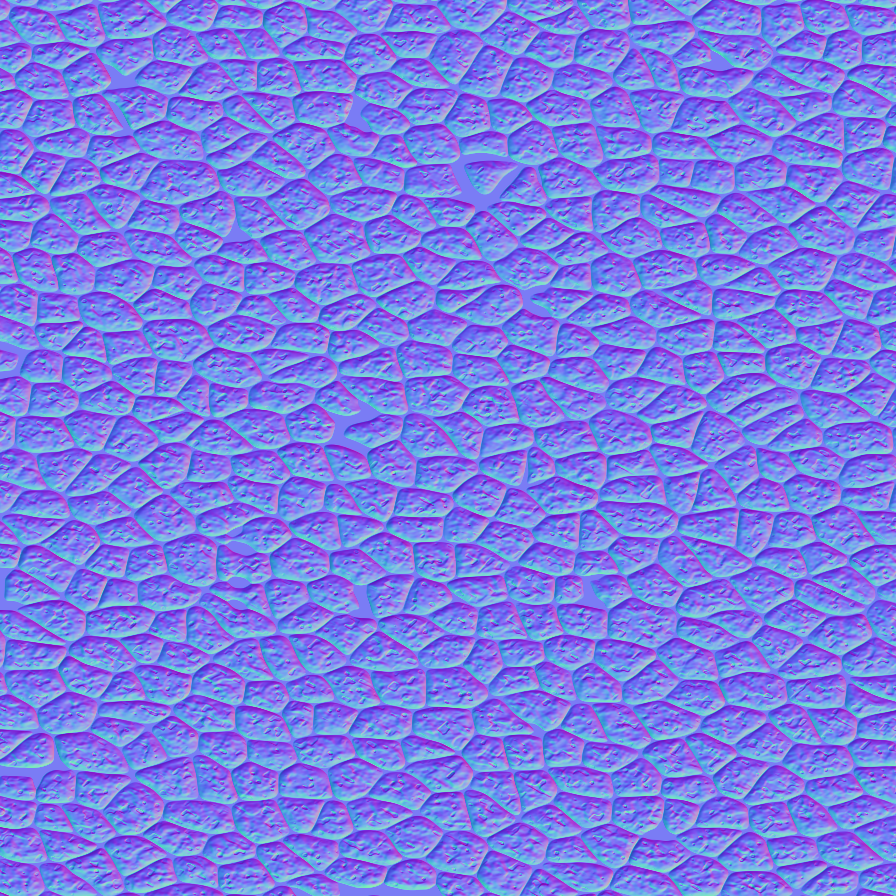
Give the GLSL for this texture map, as a WebGL 1 fragment shader.

```glsl
precision highp float;
// Tangent-space normal map of a wall of small, flattened stones.
// A sheared, jittered Voronoi grid gives each stone a rounded bevel; chipped
// noise roughens it, and finite differences turn the height into a normal.

uniform vec2 u_resolution;

const vec2  GRID = vec2(18.5, 28.0);      // stones across and up the canvas
const float SHEAR = 0.16;                 // lean of the upright joints
const vec2  JITTER = vec2(0.92, 0.68);    // scatter of the stone centres
const float ROW_SHIFT = 0.22;             // alternate rows slide apart
const float BEND = 0.012;                 // slow waviness of the courses
const float WOBBLE = 0.0055;              // small waviness of the joints
const float GAP = 0.0002;                 // half width of a joint
const float WIDE_GAP = 0.006;             // extra width in rare hollows
const float CORNER = 0.0024;              // rounding of stone corners
const float BEVEL = 0.0043;               // width of the bevel
const float STONE_HEIGHT = 0.0036;
const float TILT = 0.05;                  // random lean of each stone
const float CHIPS = 0.0022;               // height of the coarse chips
const float GRAIN = 0.0016;               // height of the fine grain
const float PIT_DEPTH = 0.0017;
const float SAMPLE_STEP = 0.0011;         // distance between height samples
const vec2  FLAT_TONE = vec2(0.48, 0.488);
const vec2  CONTRAST = vec2(0.40, 0.50);
const float BLUE_SCALE = 0.96;
const mat2  TURN = mat2(0.8, 0.6, -0.6, 0.8);

vec2 hash2(vec2 p) {
  vec3 q = fract(p.xyx * vec3(0.1031, 0.1030, 0.0973));
  q += dot(q, q.yzx + 33.33);
  return fract((q.xx + q.yz) * q.zy);
}

float noise(vec2 p) {
  vec2 i = floor(p);
  vec2 f = fract(p);
  f = f * f * (3.0 - 2.0 * f);
  float low = mix(hash2(i).x, hash2(i + vec2(1.0, 0.0)).x, f.x);
  float high = mix(hash2(i + vec2(0.0, 1.0)).x, hash2(i + 1.0).x, f.x);
  return mix(low, high, f.y);
}

vec2 noise2(vec2 p) {
  return vec2(noise(p), noise(p + 47.3)) - 0.5;
}

// Centre of the stone that belongs to a grid cell
vec2 stoneCentre(vec2 cell) {
  float shift = (mod(cell.y, 2.0) - 0.5) * 2.0 * ROW_SHIFT;
  return cell + 0.5 + vec2(shift, 0.0) + (hash2(cell + 71.0) - 0.5) * JITTER;
}

// Chips, grain and pits on the stone faces, each layer turned differently
float roughness(vec2 p) {
  vec2 q = p * vec2(0.85, 1.15);
  vec2 turned = TURN * q;
  float chips = smoothstep(0.2, 0.8, noise(turned * 135.0 + noise2(q * 90.0)));
  float grain = noise(TURN * turned * 260.0 + 19.0);
  float pits = smoothstep(0.7, 0.9, noise(turned.yx * 185.0 + 83.0));
  return CHIPS * chips + GRAIN * grain - PIT_DEPTH * pits;
}

float height(vec2 p) {
  // Bend the courses, then shear into grid space
  vec2 w = p + BEND * noise2(p * 8.0) + WOBBLE * noise2(p * 38.0);
  vec2 g = vec2(w.x + SHEAR * w.y, w.y) * GRID;
  vec2 base = floor(g);

  // Nearest stone
  vec2 home = base;
  vec2 toHome = vec2(0.0);
  float nearest = 100.0;
  for (int y = -2; y <= 2; y++) {
    for (int x = -2; x <= 2; x++) {
      vec2 cell = base + vec2(float(x), float(y));
      vec2 r = stoneCentre(cell) - g;
      float d = dot(r, r);
      if (d < nearest) {
        nearest = d;
        home = cell;
        toHome = r;
      }
    }
  }

  // Soft minimum of the canvas distances to all joints
  float sum = 0.0;
  for (int y = -2; y <= 2; y++) {
    for (int x = -2; x <= 2; x++) {
      vec2 r = stoneCentre(home + vec2(float(x), float(y))) - g;
      vec2 across = r - toHome;
      if (dot(across, across) > 0.0001) {
        vec2 n = normalize(across);
        vec2 slope = vec2(n.x * GRID.x, n.x * GRID.x * SHEAR + n.y * GRID.y);
        float d = dot(0.5 * (toHome + r), n) / length(slope);
        sum += exp(-d / CORNER);
      }
    }
  }
  float gap = GAP + WIDE_GAP * smoothstep(0.84, 0.95, noise(p * 15.0 + 5.0));
  float joint = max(-log(sum) * CORNER - gap, 0.0);

  // Bevelled, tilted and roughened stone
  vec2 lean = (hash2(home + 13.0) - 0.5) * 2.0 * TILT;
  float profile = 1.0 - exp(-joint / BEVEL);
  float body = STONE_HEIGHT - dot(lean, toHome / GRID);
  return profile * (body + roughness(p));
}

void main() {
  vec2 p = gl_FragCoord.xy / min(u_resolution.x, u_resolution.y);
  float h = height(p);
  vec2 rise = vec2(height(p + vec2(SAMPLE_STEP, 0.0)),
                   height(p + vec2(0.0, SAMPLE_STEP))) - h;
  // Red faces right, green faces down
  vec3 normal = normalize(vec3(-rise / SAMPLE_STEP, 1.0));
  vec2 facing = FLAT_TONE + CONTRAST * normal.xy * vec2(1.0, -1.0);
  gl_FragColor = vec4(facing, (0.5 + 0.5 * normal.z) * BLUE_SCALE, 1.0);
}
```
